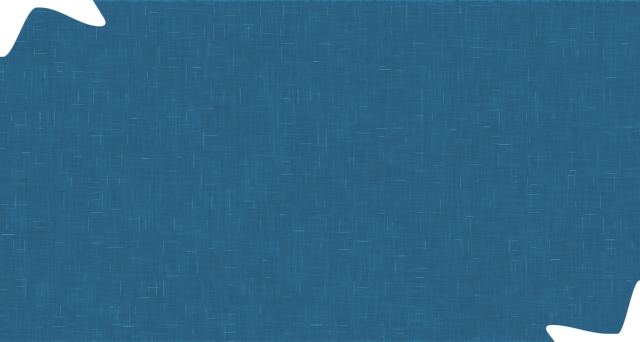
This background is drawn by a WebGL 2 fragment shader. Its source:

```glsl
#version 300 es
precision highp float;
// Blue linen cloth with white wavy cut-outs in the upper left and lower right corners.

uniform vec2 u_resolution;
out vec4 fragColor;

const vec3 LINEN = vec3(0.176, 0.392, 0.530);
const vec3 THREAD = vec3(0.20, 0.54, 0.70);
const vec3 SLUB = vec3(0.42, 0.68, 0.80);
const vec3 PAPER = vec3(1.0);

float hash(vec2 p) {
  return fract(sin(dot(p, vec2(127.1, 311.7))) * 43758.5453);
}

float noise(vec2 p) {
  vec2 i = floor(p), f = fract(p);
  f = f * f * (3.0 - 2.0 * f);
  float low = mix(hash(i), hash(i + vec2(1.0, 0.0)), f.x);
  float high = mix(hash(i + vec2(0.0, 1.0)), hash(i + 1.0), f.x);
  return mix(low, high, f.y);
}

float smoothMax(float a, float b, float k) {
  float h = max(k - abs(a - b), 0.0) / k;
  return max(a, b) + 0.25 * h * h * k;
}

// Fine fibres running along y, with a longer and a shorter layer.
float fibres(vec2 p) {
  float longLayer = noise(p * vec2(240.0, 14.0));
  float shortLayer = noise(p * vec2(330.0, 38.0) + 17.0);
  return 0.5 * (longLayer + shortLayer);
}

// Sparse bright dashes along y, one candidate in each cell.
float slubs(vec2 p, vec2 cells, float density) {
  vec2 id = floor(p * cells);
  vec2 local = fract(p * cells) - 0.5;
  float offset = (hash(id + 3.7) - 0.5) * 0.7;
  float halfLength = mix(0.15, 0.45, hash(id + 8.1));
  float across = 1.0 - smoothstep(0.0, 0.0026, abs(local.x - offset) / cells.x);
  float along = 1.0 - smoothstep(0.6 * halfLength, halfLength, abs(local.y));
  return across * along * step(1.0 - density, hash(id));
}

vec3 linen(vec2 p) {
  float warp = fibres(p);
  float weft = fibres(p.yx + 41.0);
  float clump = noise(p * 16.0) * 0.6 + noise(p * 41.0) * 0.4;
  float bright = pow(max(warp, weft), 4.0) * mix(0.3, 1.1, clump);
  vec3 color = LINEN * (0.97 + 0.07 * (warp + weft - 1.0) + 0.035 * (clump - 0.5));
  color = mix(color, THREAD, 0.34 * bright);
  float dashes = 0.22 * slubs(p, vec2(36.0, 16.0), 0.22);
  dashes += 0.22 * slubs(p.yx + 5.3, vec2(36.0, 18.0), 0.22);
  dashes += 0.38 * slubs(p.yx + 9.6, vec2(16.0, 20.0), 0.08);
  return mix(color, SLUB, dashes);
}

// Frayed bright threads close to a horizontal border.
float fray(float x, float edgeDistance) {
  float reach = 0.010 * noise(vec2(x * 200.0, 2.0));
  return 1.0 - smoothstep(0.3 * reach, reach + 0.001, edgeDistance);
}

// Wave measured from a corner: height falls to a dip, then swells to a tip.
// levels = start, dip, tip heights; spans = fall start, fall end, swell start, swell end
float cornerWave(vec2 q, vec3 levels, vec4 spans, float sideBase, float sideLean) {
  float height = mix(levels.x, levels.y, smoothstep(spans.x, spans.y, q.x));
  height += (levels.z - levels.y) * smoothstep(spans.z, spans.w, q.x);
  float side = (q.x - sideBase - sideLean * q.y) / length(vec2(1.0, sideLean));
  return smoothMax(q.y - height, side, 0.025);
}

float coverage(float d) {
  return clamp(0.5 - d / max(fwidth(d), 1e-5), 0.0, 1.0);
}

void main() {
  vec2 p = gl_FragCoord.xy / u_resolution.y;
  float aspect = u_resolution.x / u_resolution.y;

  // Woven cloth and its frayed borders
  vec3 color = linen(p);
  float border = max(fray(p.x, 1.0 - p.y), 0.6 * fray(p.x + 7.0, p.y));
  color = mix(color, THREAD, 0.5 * border);

  // Corner cut-outs
  vec2 upperLeft = vec2(p.x, 1.0 - p.y);
  vec2 lowerRight = vec2(aspect - p.x, p.y);
  float upper = cornerWave(upperLeft, vec3(0.166, 0.022, 0.077),
                           vec4(0.008, 0.108, 0.117, 0.293), 0.271, 0.62);
  float lower = cornerWave(lowerRight, vec3(0.180, 0.024, 0.050),
                           vec4(0.001, 0.066, 0.093, 0.259), 0.249, 0.75);
  color = mix(color, PAPER, max(coverage(upper), coverage(lower)));

  fragColor = vec4(color, 1.0);
}
```
